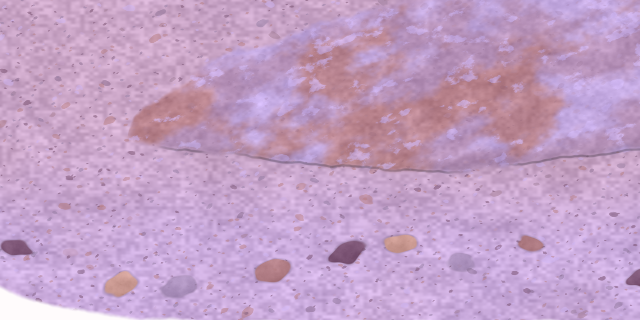
Give the GLSL for this texture, as a WebGL 1 fragment shader.

```glsl
precision highp float;
uniform vec2 u_resolution;

const vec3 PINK_SAND = vec3(0.79, 0.645, 0.775);
const vec3 LILAC_SAND = vec3(0.785, 0.665, 0.865);
const vec3 MAUVE = vec3(0.715, 0.57, 0.725);
const vec3 LAVENDER = vec3(0.765, 0.67, 0.90);
const vec3 RUST = vec3(0.72, 0.49, 0.50);
const vec3 PLUM = vec3(0.45, 0.29, 0.41);
const vec3 OCHRE = vec3(0.78, 0.58, 0.52);
const vec3 SLATE = vec3(0.58, 0.49, 0.64);
const vec3 GLARE = vec3(1.0, 0.985, 0.99);

float hash(vec2 p) {
  vec3 q = fract(p.xyx * 0.1031);
  q += dot(q, q.yzx + 33.33);
  return fract((q.x + q.y) * q.z);
}

float noise(vec2 p) {
  vec2 i = floor(p), f = fract(p);
  f = f * f * (3.0 - 2.0 * f);
  return mix(mix(hash(i), hash(i + vec2(1, 0)), f.x),
             mix(hash(i + vec2(0, 1)), hash(i + vec2(1, 1)), f.x), f.y);
}

float fbm(vec2 p) {
  float sum = 0.0, amp = 0.52;
  for (int i = 0; i < 5; i++) {
    sum += amp * noise(p);
    p = mat2(0.8, 0.6, -0.6, 0.8) * p * 2.07 + 17.3;
    amp *= 0.52;
  }
  return sum;
}

vec2 rotate(vec2 p, float a) {
  return vec2(cos(a) * p.x + sin(a) * p.y, cos(a) * p.y - sin(a) * p.x);
}

// Flattened, slightly lumpy oval; negative inside
float grainShape(vec2 d, float radius, float tilt, float seed) {
  d = rotate(d, tilt) * vec2(1.0, 1.75);
  float lump = noise(d / radius * 1.3 + seed * 90.0) - 0.5;
  return length(d) - radius * (1.0 + 0.5 * lump);
}

// Scattered grains: x is coverage, y is a random tone
vec2 scatter(vec2 p, float cell, float density, float seed) {
  vec2 id = floor(p / cell), result = vec2(0.0);
  for (int j = -1; j <= 1; j++) {
    for (int i = -1; i <= 1; i++) {
      vec2 c = id + vec2(float(i), float(j));
      vec2 k = c + seed * 37.0 + 100.0;
      float pick = hash(k + 5.7), tone = hash(k + 71.3);
      vec2 centre = (c + vec2(hash(k), hash(k + 23.1))) * cell;
      float radius = cell * mix(0.13, 0.34, tone * pick / density);
      float d = grainShape(p - centre, radius, (hash(k + 41.9) - 0.35) * 1.2, tone);
      float cover = step(pick, density) * (1.0 - smoothstep(-0.003, 0.0025, d));
      if (cover > result.x) result = vec2(cover, tone);
    }
  }
  return result;
}

vec3 grainColour(float tone) {
  vec3 c = mix(PLUM, SLATE, smoothstep(0.15, 0.45, tone));
  c = mix(c, RUST, smoothstep(0.5, 0.7, tone));
  return mix(c, LAVENDER * 1.06, smoothstep(0.8, 0.9, tone));
}

vec3 sand(vec2 p) {
  float lilac = smoothstep(0.55, 0.2, p.y) * 0.85 + 0.5 * (fbm(p * 4.0) - 0.5);
  vec3 c = mix(PINK_SAND, LILAC_SAND, clamp(lilac, 0.0, 1.0));
  c += 0.13 * (fbm(p * vec2(9.0, 14.0)) - 0.5);
  return c + 0.13 * (noise(p * vec2(70.0, 100.0)) - 0.5);
}

vec3 slab(vec2 p) {
  vec2 q = rotate(p, 0.35) * vec2(1.0, 1.7);
  float veil = fbm(q * 5.0 + 3.0);
  float corner = smoothstep(1.1, 1.7, p.x) * smoothstep(0.55, 0.95, p.y);
  float stain = fbm(q * 4.0 + 31.0) + 0.16 * corner;
  vec3 c = mix(MAUVE, LAVENDER, smoothstep(0.46, 0.72, veil) * 0.85);
  c = mix(c, RUST, smoothstep(0.52, 0.72, stain) * 0.8);
  float fleck = smoothstep(0.64, 0.76, fbm(q * 17.0 + 8.0));
  c = mix(c, LAVENDER * 1.05, fleck * 0.65);
  c += 0.17 * (fbm(q * 14.0) - 0.5);
  return c + 0.07 * (noise(p * vec2(75.0, 95.0)) - 0.5);
}

vec3 pebbles(vec3 c, vec2 p) {
  for (int i = 0; i < 9; i++) {
    float n = float(i), kind = mod(n, 4.0), h = hash(vec2(n, 8.0));
    vec2 centre = vec2((n + 0.15 + 0.6 * h) * 0.23, mix(0.05, 0.29, hash(vec2(n, 3.0))));
    float radius = mix(0.035, 0.06, hash(vec2(n, 14.0)));
    float d = grainShape(p - centre, radius, (h - 0.4) * 0.7, h);
    vec3 tint = kind < 0.5 ? PLUM : kind < 1.5 ? OCHRE : kind < 2.5 ? SLATE * 1.14 : RUST * 0.93;
    tint += 1.5 * (p.y - centre.y) + 0.14 * (fbm(p * 35.0) - 0.5);
    c *= 1.0 - 0.12 * (1.0 - smoothstep(0.0, 0.012, abs(d)));
    c = mix(c, tint, 0.88 * (1.0 - smoothstep(-0.005, 0.004, d)));
  }
  return c;
}

void main() {
  vec2 p = gl_FragCoord.xy / u_resolution.y;
  float wobble = fbm(p * 7.0) - 0.5;

  // Embedded slab between a curved top and a nearly flat base
  float base = 0.47 + 0.1 * (p.x - 1.3) * (p.x - 1.3) + 0.05 * (fbm(vec2(p.x * 5.0, 2.0)) - 0.5);
  float top = 0.56 + 0.42 * sqrt(max(p.x - 0.4, 0.0) / 0.8) + 0.09 * wobble;
  float inside = smoothstep(-0.012, 0.012, min(p.y - base, top - p.y)) * smoothstep(0.38, 0.43, p.x);
  vec3 colour = mix(sand(p), slab(p), inside);

  // Grains from coarse to fine, sparser on the slab
  for (int i = 0; i < 3; i++) {
    float n = float(i);
    vec2 g = scatter(p, 0.085 * pow(0.55, n), 0.32 + 0.06 * n, n + 1.0);
    colour = mix(colour, grainColour(g.y), g.x * mix(0.5, 0.13, inside));
  }

  // Broken crack and soft shade under the slab
  float reach = smoothstep(0.4, 0.6, p.x);
  float crack = 1.0 - smoothstep(0.001, 0.006, abs(p.y - base));
  float shade = exp(-abs(p.y - base - 0.012) * 45.0);
  colour *= 1.0 - reach * (0.22 * crack * smoothstep(0.3, 0.6, noise(p * 9.0)) + 0.07 * shade);

  colour = pebbles(colour, p);

  // Overexposed lower left corner
  float rim = 0.11 * exp(-p.x * 4.5) - 0.012 + 0.03 * wobble;
  colour = mix(colour, GLARE, 1.0 - smoothstep(-0.008, 0.01, p.y - rim));
  gl_FragColor = vec4(clamp(colour, 0.0, 1.0), 1.0);
}
```
